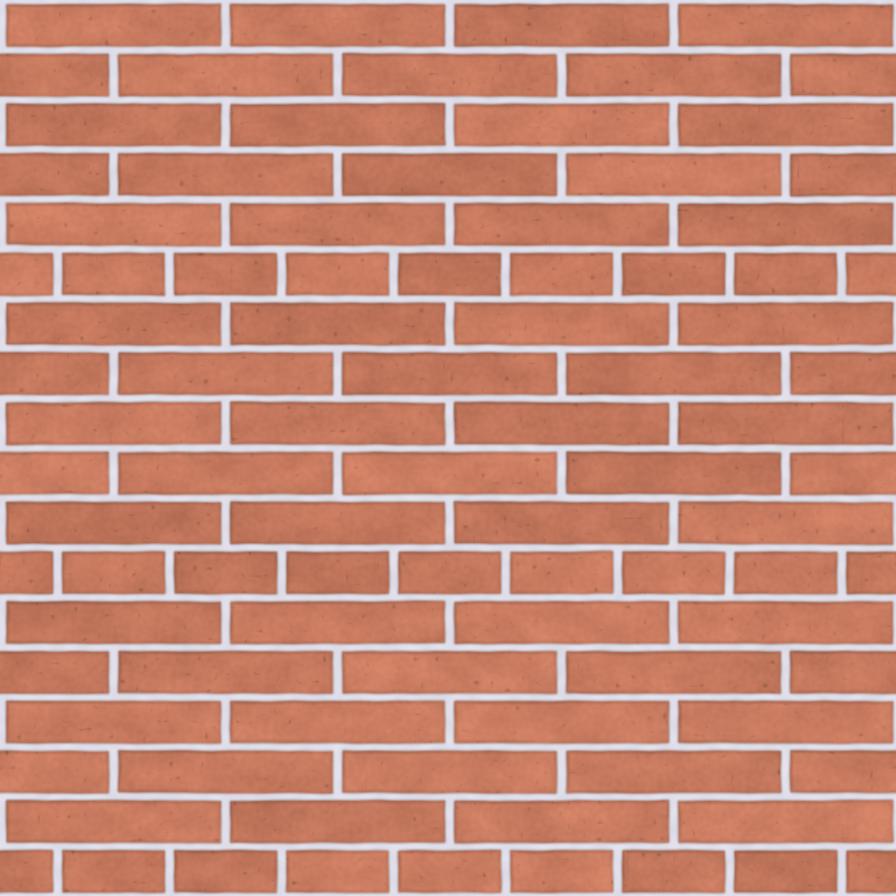
Reproduce this texture procedurally as a WebGL 2 fragment shader.

```glsl
#version 300 es
precision highp float;

uniform vec2 u_resolution;
out vec4 fragColor;

// Two pseudo-random values in 0..1 per lattice point
vec2 hash2(vec2 p) {
  uvec2 q = uvec2(ivec2(p)) * uvec2(1597u, 3812u) + 7919u;
  q ^= q.yx * 26699u;
  q = (q ^ (q >> 15u)) * 48271u;
  q += q.yx * 69621u;
  q ^= q >> 13u;
  return vec2(q & 65535u) / 65535.0;
}

float cornerSlope(vec2 cell, vec2 offset, float period) {
  float angle = 6.2832 * hash2(mod(cell, period)).x;
  return dot(vec2(cos(angle), sin(angle)), offset);
}

// Gradient noise that wraps after the given number of cells
float gradientNoise(vec2 p, float period) {
  vec2 cell = floor(p), f = fract(p), e = vec2(1.0, 0.0);
  vec2 w = f * f * f * (f * (f * 6.0 - 15.0) + 10.0);
  float low = mix(cornerSlope(cell, f, period), cornerSlope(cell + e, f - e, period), w.x);
  float high = mix(cornerSlope(cell + e.yx, f - e.yx, period),
                   cornerSlope(cell + 1.0, f - 1.0, period), w.x);
  return mix(low, high, w.y);
}

float roundedBox(vec2 p, vec2 halfSize, float radius) {
  vec2 d = abs(p) - halfSize + radius;
  return length(max(d, 0.0)) + min(max(d.x, d.y), 0.0) - radius;
}

vec3 brickColor(vec2 local, vec2 seed) {
  vec2 p = local + seed * 3.0 + 1.0;
  float blotch = gradientNoise(p * vec2(17.0, 24.0), 256.0)
               + 0.6 * gradientNoise(p * vec2(42.0, 55.0) + 9.0, 256.0);
  float grain = gradientNoise(p * 150.0, 1024.0);
  float tone = 0.52 + 0.42 * (seed.x - 0.5) + 0.42 * blotch + 0.22 * grain;
  vec3 clay = mix(vec3(0.70, 0.42, 0.325), vec3(0.845, 0.525, 0.41), clamp(tone, 0.0, 1.0));
  // Small dark pits
  float pits = smoothstep(0.36, 0.62, gradientNoise(p * 115.0 + 31.0, 1024.0));
  return clay * (1.0 - 0.13 * pits);
}

void main() {
  vec2 uv = gl_FragCoord.xy / u_resolution;
  float pixel = 1.0 / min(u_resolution.x, u_resolution.y);

  // 18 courses: every sixth is made of headers, the rest are staggered stretchers
  vec2 wall = uv - vec2(0.0018, -0.0004);
  float course = mod(floor(wall.y * 18.0), 18.0);
  bool header = mod(course, 6.0) < 0.5;
  float count = header ? 8.0 : 4.0;
  float shift = mod(course, 2.0) < 0.5 ? 0.5 : 0.0;
  vec2 grid = vec2(wall.x * count + shift, wall.y * 18.0);
  vec2 size = vec2(1.0 / count, 1.0 / 18.0);
  vec2 local = (fract(grid) - 0.5) * size;
  vec2 seed = hash2(vec2(mod(floor(grid.x), count), course) + 11.0);

  // Uneven brick outline
  vec2 bent = local;
  bent.y += local.x * (seed.y - 0.5) * 0.012;
  bent += 0.0011 * vec2(gradientNoise(uv * 40.0, 40.0), gradientNoise(uv * 32.0 + 7.0, 32.0));
  float dist = roundedBox(bent, size * 0.5 - vec2(0.0052, 0.0042), 0.002);

  // Mortar, greyer close to the bricks
  float mottle = gradientNoise(uv * 60.0, 60.0);
  vec3 mortar = mix(vec3(0.77, 0.76, 0.79), vec3(0.875, 0.87, 0.915),
                    smoothstep(0.0003, 0.0032, dist));
  mortar += 0.035 * mottle;

  // Clay with a darker rim, strongest along the top and left
  vec3 clay = brickColor(local, seed);
  float rim = smoothstep(-0.0055, -0.001, dist);
  float lit = clamp(0.5 + bent.x / size.x - bent.y / size.y, 0.0, 1.0);
  clay *= 1.0 - rim * mix(0.13, 0.04, lit);

  float soft = max(0.0016, 0.75 * pixel);
  fragColor = vec4(mix(clay, mortar, smoothstep(-soft, soft, dist)), 1.0);
}
```
